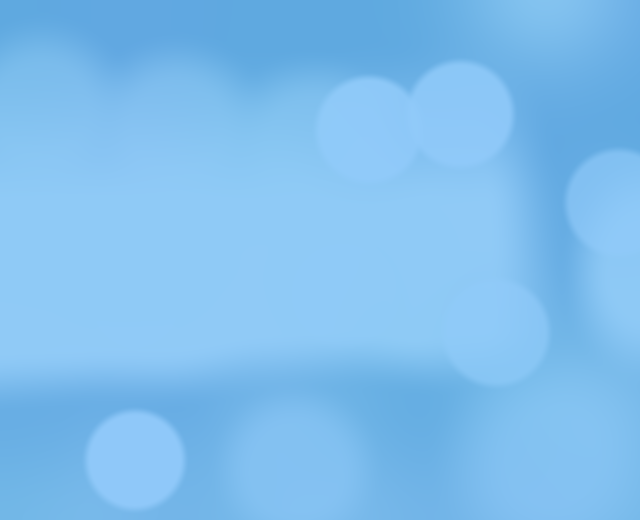
Write a Shadertoy shader that draws this background.

```glsl
// Soft blue bokeh: a wide blurred bank of light on a deeper blue ground,
// with domes along its top edge and translucent discs set on three arcs.
// Lengths are in canvas heights; slow noise bends the edges and the tint.

const vec3 DEEP  = vec3(0.375, 0.660, 0.880);
const vec3 MID   = vec3(0.490, 0.745, 0.925);
const vec3 LIGHT = vec3(0.562, 0.793, 0.965);
const vec3 DISC  = vec3(0.565, 0.793, 0.978);
const float DISC_RADIUS = 0.102;
const float DISC_BLUR   = 0.010;
const float DOME_RADIUS = 0.175;
const float TINT_AMOUNT = 0.018;

float hash(vec2 p) {
    p = fract(p * vec2(0.1031, 0.1137));
    p += dot(p, p.yx + 33.33);
    return fract((p.x + p.y) * p.x * 7.31);
}

float noise(vec2 p) {
    vec2 cell = floor(p), f = fract(p);
    f = f * f * (3.0 - 2.0 * f);
    float low  = mix(hash(cell), hash(cell + vec2(1, 0)), f.x);
    float high = mix(hash(cell + vec2(0, 1)), hash(cell + vec2(1, 1)), f.x);
    return mix(low, high, f.y);
}

// 1 inside, 0 outside, with a blurred rim
float softDisc(vec2 p, float radius, float blur) {
    return 1.0 - smoothstep(radius - blur, radius + blur, length(p));
}

float glow(vec2 p, vec2 centre, vec2 size) {
    vec2 q = (p - centre) / size;
    return exp(-dot(q, q));
}

// Point number i on a parabolic arc
vec2 arc(vec2 start, vec2 stride, vec2 bend, float i) {
    return start + i * (stride + i * bend);
}

vec3 addDisc(vec3 col, vec2 q, float radius, float blur, float strength) {
    float halo = softDisc(q, radius * 1.25, 0.05);
    col = mix(col, MID, 0.15 * strength * halo);
    return mix(col, DISC, strength * softDisc(q, radius, blur));
}

// Bright bank: long fade above, shorter fades below and to the right
float lightBank(vec2 p, float wobble) {
    float floorY = 0.21 + 0.06 * p.x + 0.03 * wobble;
    float rise = smoothstep(floorY - 0.01, floorY + 0.11, p.y);
    float fall = 1.0 - smoothstep(0.60, 0.92, p.y);
    float side = 1.0 - smoothstep(0.94, 1.10, p.x + 0.5 * pow(abs(p.y - 0.50), 2.0));
    return rise * fall * side;
}

void mainImage(out vec4 fragColor, in vec2 fragCoord) {
    vec2 p = fragCoord / iResolution.y;
    float columns = noise(vec2(p.x * 6.0 + 3.0, p.y * 1.5)) - 0.5;

    // Ground with lifted lower edge and out-of-focus glows
    vec3 col = DEEP;
    float lift = 0.25 + 0.45 * (1.0 - smoothstep(0.0, 0.22, p.y)) + 0.3 * columns;
    col = mix(col, MID, clamp(lift * (1.0 - smoothstep(0.3, 0.8, p.y)), 0.0, 1.0));
    col = mix(col, MID, 0.90 * glow(p, vec2(1.14, 0.21), vec2(0.24, 0.20)));
    col = mix(col, MID, 0.55 * glow(p, vec2(0.54, 0.16), vec2(0.15, 0.14)));
    col = mix(col, mix(MID, LIGHT, 0.4), glow(p, vec2(1.05, 1.02), vec2(0.17, 0.16)));

    // Domes above the bank
    for (int i = 0; i < 3; i++) {
        float n = float(i);
        vec2 q = p - vec2(0.08 + 0.26 * n, 0.79 - 0.035 * n);
        col = mix(col, mix(MID, LIGHT, 0.3), 0.75 * softDisc(q, DOME_RADIUS - 0.04, 0.055));
    }

    // Bank and the lobe beside it
    col = mix(col, LIGHT, lightBank(p, columns));
    vec2 lobe = (p - vec2(1.24, 0.48)) * vec2(1.15, 0.82);
    col = mix(col, LIGHT, 0.95 * softDisc(lobe, 0.135, 0.06));

    // Three arcs of discs: lower, middle, upper
    for (int i = 0; i < 3; i++) {
        float n = float(i);
        vec2 lower  = arc(vec2(0.26, 0.115), vec2(0.22, -0.03), vec2(0.09, 0.015), n);
        vec2 middle = arc(vec2(0.26, 0.44), vec2(0.455, 0.03), vec2(-0.054, -0.035), n);
        vec2 upper  = arc(vec2(0.71, 0.75), vec2(0.11, 0.13), vec2(0.065, -0.10), n);
        float lowerRadius = DISC_RADIUS * (0.93 + 0.32 * n);
        col = addDisc(col, p - lower, lowerRadius, DISC_BLUR + 0.035 * n, max(0.93 - 0.5 * n, 0.5));
        col = addDisc(col, p - middle, DISC_RADIUS, DISC_BLUR, 0.12 + 0.145 * n * n);
        col = addDisc(col, p - upper, DISC_RADIUS, DISC_BLUR, 0.92 - 0.06 * n * n);
    }

    // Slow drift between cooler and warmer blue
    float drift = noise(p * 4.0 + 11.0) - 0.5;
    col += TINT_AMOUNT * drift * vec3(0.6, -0.3, 0.4);
    fragColor = vec4(clamp(col, 0.0, 1.0), 1.0);
}
```
